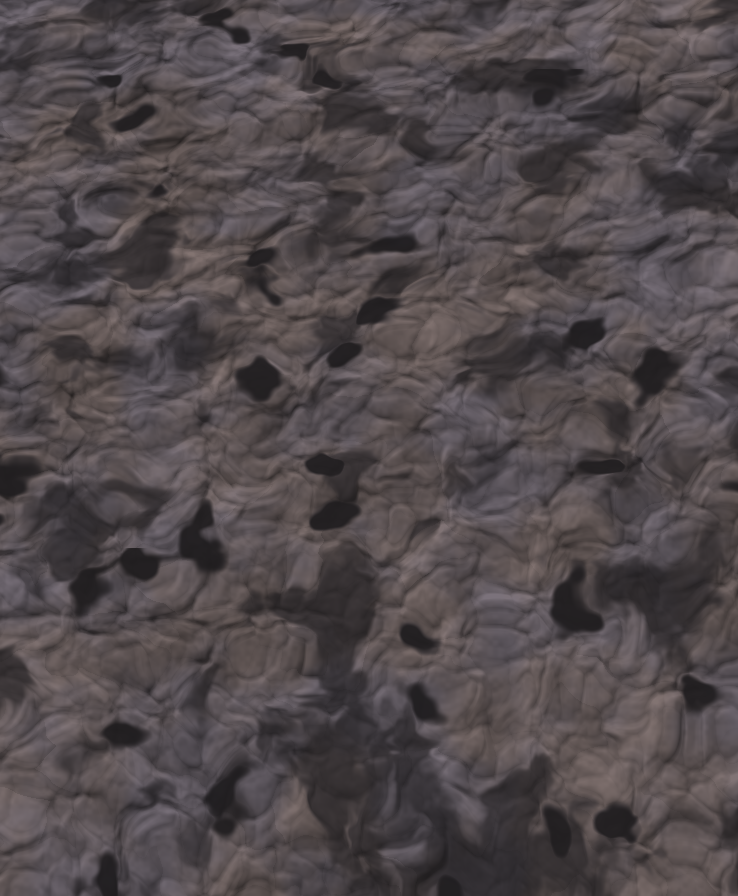
A WebGL 2 fragment shader for this texture:

```glsl
#version 300 es
precision highp float;
// Crumbly, porous surface in dim light: warped cellular crumbs at several
// sizes form a height field, lit from above by a finite difference. Ragged
// pits and noise crevices sink into shadow; hue drifts from warm to cool.

uniform vec2 u_resolution;
out vec4 fragColor;

const vec3 WARM_TINT = vec3(1.09, 0.965, 0.945);
const vec3 COOL_TINT = vec3(1.02, 0.950, 1.030);
const vec2 LIGHT_STEP = vec2(-0.0025, 0.0055);
const float BASE_TONE = 0.333;
const float SHADOW_TONE = 0.115;

// Integer hash of a cell, two values in 0..1
vec2 hash2(vec2 cell) {
  uvec2 v = uvec2(ivec2(cell) + 4096);
  v = v * 1664525u + 1013904223u;
  v.x += v.y * 1664525u;
  v.y += v.x * 1664525u;
  v ^= v >> 16u;
  v.x += v.y * 1664525u;
  v.y += v.x * 1664525u;
  v ^= v >> 16u;
  return vec2(v & 65535u) / 65535.0;
}

float noise(vec2 p) {
  vec2 i = floor(p), f = fract(p);
  f = f * f * f * (f * (f * 6.0 - 15.0) + 10.0);
  float low = mix(hash2(i).x, hash2(i + vec2(1, 0)).x, f.x);
  float high = mix(hash2(i + vec2(0, 1)).x, hash2(i + vec2(1, 1)).x, f.x);
  return mix(low, high, f.y);
}

float fbm(vec2 p) {
  float sum = 0.0, amp = 0.533;
  for (int i = 0; i < 4; i++) {
    sum += amp * noise(p);
    p = mat2(1.6, 1.2, -1.2, 1.6) * p + 17.3;
    amp *= 0.5;
  }
  return sum;
}

// Foreshortened surface coordinates, compressed and slanted towards the top
vec2 surfaceCoord(vec2 p) {
  return vec2(p.x, p.y * (0.9 + 0.45 * p.y) - 0.22 * p.x * p.y);
}

vec2 warp(vec2 p, float freq, float amount) {
  vec2 offset = vec2(noise(p * freq), noise(p * freq + 53.7)) - 0.5;
  return p + amount * offset;
}

// Rounded crumbs: x is the dome height, y a random value per crumb
vec2 crumbs(vec2 p) {
  vec2 cell = floor(p);
  vec2 best = vec2(8.0, 0.0);
  for (int y = -1; y <= 1; y++)
  for (int x = -1; x <= 1; x++) {
    vec2 c = cell + vec2(x, y);
    vec2 d = c + hash2(c) - p;
    float dist = dot(d, d);
    if (dist < best.x) best = vec2(dist, hash2(c + 311.0).x);
  }
  return vec2(1.0 - best.x, best.y);
}

// Scattered ragged holes, 1 in the core and 0 outside
float pits(vec2 p, float density, float raggedness) {
  vec2 cell = floor(p);
  float hole = 0.0;
  for (int y = -1; y <= 1; y++)
  for (int x = -1; x <= 1; x++) {
    vec2 c = cell + vec2(x, y);
    vec2 rnd = hash2(c + 71.0);
    vec2 d = p - c - hash2(c);
    d.x *= mix(0.65, 1.35, rnd.y);
    float dist = length(d) / mix(0.15, 0.37, rnd.y * rnd.y) + raggedness;
    hole = max(hole, step(rnd.x, density) * (1.0 - smoothstep(0.55, 1.15, dist)));
  }
  return hole;
}

float height(vec2 p) {
  vec2 s = warp(warp(surfaceCoord(p), 19.0, 0.035), 60.0, 0.012);
  return 0.5 * crumbs(s * 22.0).x + 0.3 * crumbs(s * 49.0 + 9.0).x
       + 0.4 * fbm(s * 30.0);
}

void main() {
  vec2 p = gl_FragCoord.xy / u_resolution.y;
  vec2 s = surfaceCoord(p);
  vec2 ragged = warp(warp(s, 19.0, 0.035), 60.0, 0.012);

  // Relief and light from above
  float h = height(p);
  float slope = h - height(p + LIGHT_STEP);
  float tone = BASE_TONE + 0.2 * (h - 0.8) + 0.36 * clamp(slope, -0.25, 0.2);

  // Uneven crumb colour, broad patches and fine grain
  vec2 crumb = crumbs(ragged * 22.0);
  tone += 0.06 * (crumb.y - 0.5) * max(crumb.x, 0.0);
  tone += 0.06 * (noise(s * 6.0 + 31.0) - 0.5);
  tone += 0.03 * (noise(p * 170.0) - 0.5);

  // Shadowed pits and crevices
  float edge = 1.1 * (noise(s * 48.0 + 5.0) - 0.5);
  float pit = pits(ragged * 9.0, mix(0.56, 0.3, p.y), edge);
  float crevice = 1.0 - smoothstep(0.28, 0.44, fbm(ragged * 13.0 + 40.0));
  float shadow = max(0.92 * pit, 0.62 * crevice);
  tone = mix(tone, SHADOW_TONE, shadow);

  // Warm and cool tints
  float coolness = smoothstep(0.25, 0.75, fbm(s * 11.0 + 90.0));
  vec3 tint = mix(WARM_TINT, COOL_TINT, max(coolness, 0.8 * shadow));
  fragColor = vec4(clamp(tone, 0.1, 0.47) * tint, 1.0);
}
```
